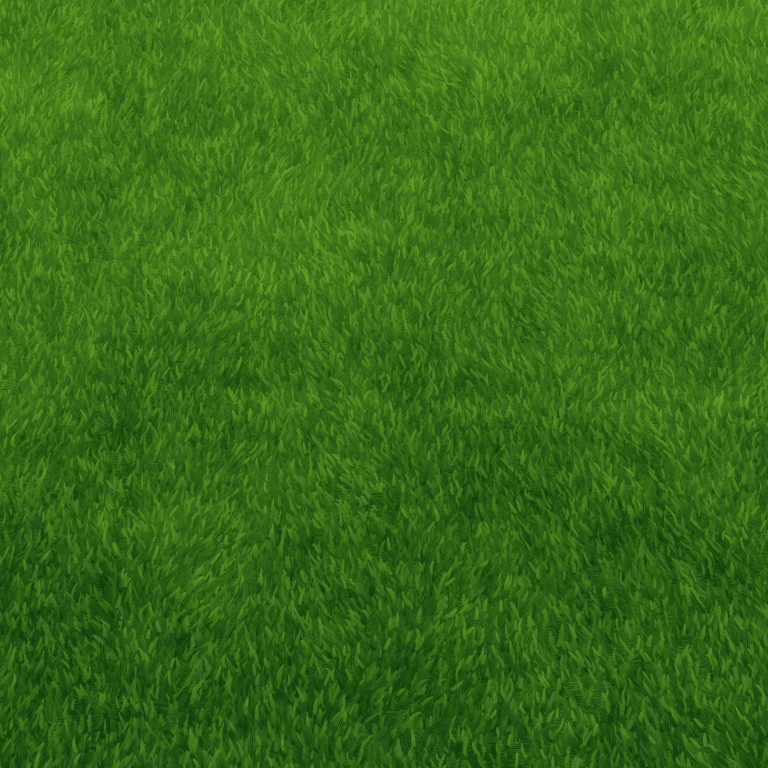
Give the GLSL for this texture, as a WebGL 2 fragment shader.

```glsl
#version 300 es
precision highp float;

uniform vec2 u_resolution;
out vec4 fragColor;

vec2 hash2(vec2 p) {
  vec3 q = fract(p.xyx * vec3(0.1031, 0.1030, 0.0973));
  q += dot(q, q.yzx + 33.33);
  return fract((q.xx + q.yz) * q.zy);
}

float gradientNoise(vec2 p) {
  vec2 cell = floor(p);
  vec2 f = fract(p);
  vec2 u = f * f * f * (f * (f * 6.0 - 15.0) + 10.0);
  vec2 k = vec2(0.0, 1.0);
  float a = dot(hash2(cell) * 2.0 - 1.0, f);
  float b = dot(hash2(cell + k.yx) * 2.0 - 1.0, f - k.yx);
  float c = dot(hash2(cell + k.xy) * 2.0 - 1.0, f - k.xy);
  float d = dot(hash2(cell + k.yy) * 2.0 - 1.0, f - k.yy);
  return mix(mix(a, b, u.x), mix(c, d, u.x), u.y);
}

mat2 rotation(float angle) {
  float c = cos(angle), s = sin(angle);
  return mat2(c, -s, s, c);
}

// Paints one layer of tapered blades; surface holds (tone, coolness)
vec2 paintBlades(vec2 surface, vec2 p, float lean, float pixel, float layer) {
  vec2 cell = floor(p);
  for (int y = -1; y <= 1; y++) {
    for (int x = -1; x <= 1; x++) {
      vec2 id = cell + vec2(x, y);
      vec2 place = hash2(id + layer * 37.0);
      vec2 trait = hash2(id + layer * 37.0 + 411.0);
      vec2 q = rotation(lean + (trait.x - 0.5) * 1.1) * (p - id - place);
      float along = q.y / mix(0.45, 0.75, place.x);
      q.x += (place.y - 0.5) * 0.3 * along * along;
      float width = mix(0.09, 0.16, trait.y) * (1.0 - 0.6 * max(along, 0.0));
      float mask = 1.0 - smoothstep(width - pixel, width + pixel, abs(q.x));
      mask *= 1.0 - smoothstep(0.65, 1.0, abs(along));
      float shade = (fract(trait.y * 7.0 + place.x) - 0.5) * 0.95;
      vec2 blade = vec2(shade + along * 0.16 + layer * 0.03 - 0.06,
                        smoothstep(0.7, 1.0, fract(trait.x * 9.0)));
      surface = mix(surface, blade, mask * 0.85);
    }
  }
  return surface;
}

void main() {
  vec2 uv = gl_FragCoord.xy / u_resolution.y;

  // Ground plane: blades shrink with distance
  float depth = 1.0 + 0.45 * uv.y;
  vec2 ground = vec2((uv.x - 0.5) * depth, uv.y + 0.225 * uv.y * uv.y) + 2.0;

  // Light from the far side, broad patches and small tufts
  float patches = gradientNoise(ground * vec2(3.0, 4.5));
  float tufts = gradientNoise(ground * vec2(11.0, 14.0) + 5.0);
  float clumps = gradientNoise(ground * vec2(30.0, 24.0) + 9.0);
  float light = 0.29 + 0.5 * smoothstep(-0.1, 1.1, uv.y);
  light += patches * 0.24 + tufts * 0.24 + clumps * 0.22;

  // Dark undergrowth below overlapping blades
  float lean = gradientNoise(ground * 6.0 + 20.0) * 1.3 + 0.06;
  vec2 strandPoint = rotation(lean * 0.4) * ground;
  float strands = gradientNoise(strandPoint * vec2(170.0, 55.0));
  vec2 surface = vec2(strands * 0.6 - 0.22, 0.15);
  float pixel = 0.75 * 55.0 * depth / u_resolution.y;
  for (int i = 0; i < 5; i++) {
    float layer = float(i);
    vec2 p = ground * 55.0 + layer * vec2(17.3, 9.6);
    surface = paintBlades(surface, p, lean, pixel, layer);
  }

  // Fine grain breaks up each blade
  surface.x += gradientNoise(strandPoint * vec2(260.0, 130.0) + 3.0) * 0.25;

  float tone = clamp(light + surface.x * mix(1.0, 0.75, uv.y), -0.12, 1.15);
  vec3 color = mix(vec3(0.09, 0.29, 0.05), vec3(0.35, 0.58, 0.12), tone);
  float cool = surface.y * (0.95 - 0.5 * uv.y);
  color = mix(color, vec3(0.24, 0.45, 0.16) * (0.75 + 0.5 * tone), cool * 0.8);
  fragColor = vec4(color, 1.0);
}
```
